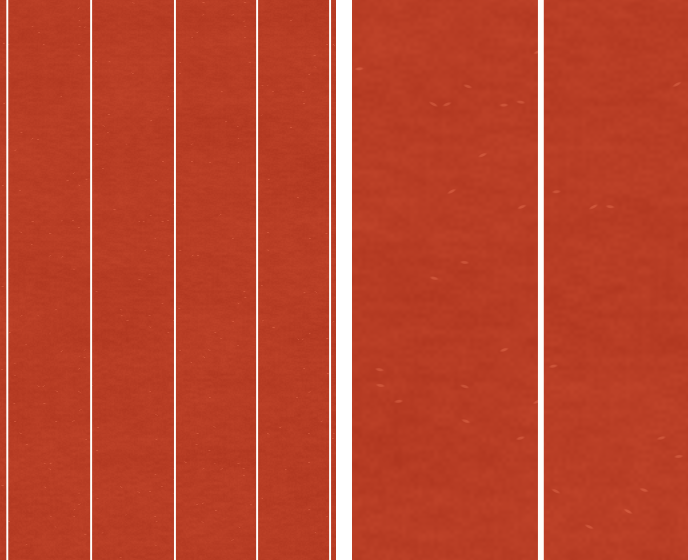
Left, the full canvas; right, a detail of the centre.
This texture is drawn by a Shadertoy shader. Its source:

```glsl
// Red running-track surface crossed by five thin white vertical lane lines.
// The ground is layered value noise: broad bands, fine fibres, grain and flecks;
// the lanes keep an even pitch on the left and narrow towards the right.

const vec3 TRACK_RED = vec3(0.722, 0.238, 0.143);
const vec3 LINE_WHITE = vec3(1.0, 0.995, 0.985);
const vec3 FLECK_TINT = vec3(0.08, 0.09, 0.08);
const int LINE_COUNT = 5;
const float LINE_WIDTH = 0.0058;
const float FIRST_LINE = 0.0217;
const float LANE_PITCH = 0.2495;

float hash(vec2 p) {
    return fract(sin(dot(p, vec2(127.1, 311.7))) * 43758.5453);
}

float valueNoise(vec2 p) {
    vec2 cell = floor(p);
    vec2 f = fract(p);
    f = f * f * (3.0 - 2.0 * f);
    float low = mix(hash(cell), hash(cell + vec2(1.0, 0.0)), f.x);
    float high = mix(hash(cell + vec2(0.0, 1.0)), hash(cell + vec2(1.0)), f.x);
    return mix(low, high, f.y);
}

// Noise centred on zero
float signedNoise(vec2 p) {
    return valueNoise(p) - 0.5;
}

// Short, slightly tilted bright fibre in a few of the cells
float fleck(vec2 p, float cells, float density) {
    vec2 q = p * cells;
    vec2 id = floor(q);
    vec2 centre = 0.35 + 0.3 * vec2(hash(id + 3.7), hash(id + 8.1));
    vec2 d = fract(q) - centre;
    d.y -= d.x * (hash(id + 5.3) - 0.5);
    float body = 1.0 - smoothstep(0.3, 1.0, length(d / vec2(0.3, 0.12)));
    return body * step(1.0 - density, hash(id));
}

// Brightness variation of the ground
float surfaceTone(vec2 p) {
    float bands = signedNoise(p * vec2(5.0, 28.0));
    float patches = signedNoise(p * vec2(9.0, 7.0) + 17.0);
    float fibres = signedNoise(p * vec2(75.0, 190.0) + 41.0);
    float grain = signedNoise(p * 420.0 + 73.0);
    return 0.018 * bands + 0.012 * patches + 0.026 * fibres + 0.024 * grain;
}

// Horizontal position of a lane line, with the last lanes drawn in
float lineCentre(float i) {
    float narrowing = 0.005 * pow(max(i - 2.0, 0.0), 2.9);
    return FIRST_LINE + LANE_PITCH * i - narrowing;
}

// Antialiased coverage of one vertical line
float lineMask(float x, float centre, float width, float pixel) {
    return clamp((0.5 * width - abs(x - centre)) / pixel + 0.5, 0.0, 1.0);
}

void mainImage(out vec4 fragColor, in vec2 fragCoord) {
    vec2 uv = fragCoord / iResolution.xy;
    vec2 p = fragCoord / iResolution.y;

    // Ground
    vec3 color = TRACK_RED + surfaceTone(p) * vec3(1.0, 0.85, 0.7);
    color += FLECK_TINT * fleck(p, 95.0, 0.05);

    // Lane lines
    float paint = 0.0;
    for (int i = 0; i < LINE_COUNT; i++) {
        float centre = lineCentre(float(i));
        paint = max(paint, lineMask(uv.x, centre, LINE_WIDTH, 1.0 / iResolution.x));
    }
    color = mix(color, LINE_WHITE, paint);

    fragColor = vec4(color, 1.0);
}
```
